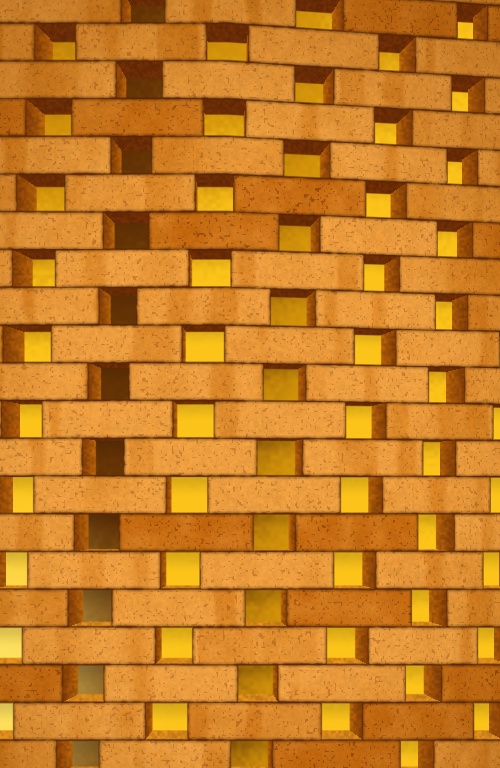
Reproduce this texture procedurally as a Shadertoy shader.

```glsl
// Openwork brick screen lit from behind: staggered courses with gaps that glow.
// One unit is one course. Each pixel finds its brick, then shades either the
// worn brick front or the gap, with side and underside faces in perspective.

float hash(vec2 p) {
    vec3 a = fract(vec3(p.xyx) * 0.1031);
    a += dot(a, a.yzx + 33.33);
    return fract((a.x + a.y) * a.z);
}

float noise(vec2 p) {
    vec2 i = floor(p), f = fract(p);
    f = f * f * (3.0 - 2.0 * f);
    return mix(mix(hash(i), hash(i + vec2(1, 0)), f.x),
               mix(hash(i + vec2(0, 1)), hash(i + vec2(1, 1)), f.x), f.y);
}

float roundBox(vec2 p, vec2 halfSize, float r) {
    vec2 q = abs(p) - halfSize + r;
    return length(max(q, 0.0)) + min(max(q.x, q.y), 0.0) - r;
}

// Fired clay front: q is brick space, id the brick, p the wall position
vec3 brickFront(vec2 q, vec2 id, vec2 p, float d) {
    float kind = hash(id + 71.3);
    vec2 s = q + id * vec2(7.3, 5.1) + 90.0;
    float blotch = noise(s * 2.3);
    float grain = noise(s * 13.0) * 0.6 + noise(s * 27.0) * 0.4;
    float vignette = smoothstep(0.45, 1.25, length((p - vec2(6.4, 11.5)) / vec2(9.5, 13.0)));

    // Vertical scorch bands, with some bricks burnt all over
    float band = smoothstep(0.57, 0.78, noise(vec2(s.x * 1.5, id.y * 3.7 + 60.0) + 0.15 * blotch));
    float burnt = smoothstep(0.74, 0.80, kind);
    float tone = 0.55 * vignette + 0.45 * band + 0.25 * (hash(id + 19.7) - 0.3);
    tone += 0.25 * (blotch - 0.5);
    vec3 col = mix(vec3(0.93, 0.62, 0.25), vec3(0.80, 0.45, 0.08), clamp(tone, 0.0, 1.0));
    col = mix(col, vec3(0.76, 0.40, 0.05), burnt * (0.6 + 0.4 * blotch));

    // Grain, dark pits and worn edges
    col *= 0.94 + 0.12 * grain;
    float pits = smoothstep(0.76, 0.90, noise(s * 17.0 + 40.0));
    col = mix(col, vec3(0.45, 0.20, 0.03), pits * (0.28 + 0.35 * burnt * blotch));
    col *= 1.0 - 0.22 * smoothstep(-0.09, 0.0, d);
    return col * (1.0 - 0.13 * vignette);
}

// Lit back wall seen through a gap; v runs 0 to 1 down the gap
vec3 backGlow(vec2 p, float row, float v) {
    float full = mix(0.5, 1.0, smoothstep(1.0, 13.0, p.y + 0.5 * p.x));
    float partial = smoothstep(2.6, 11.5, p.x) * 0.9 + 0.08 * smoothstep(8.0, 18.0, p.y);
    float glow = mod(row, 2.0) < 0.5 ? full : partial;
    glow += 0.12 * (v - 0.5) + 0.10 * (noise(p * 9.0) - 0.5);
    vec3 col = mix(vec3(0.38, 0.19, 0.02), vec3(0.82, 0.57, 0.04), smoothstep(0.0, 0.65, glow));
    col = mix(col, vec3(0.99, 0.77, 0.10), smoothstep(0.6, 1.0, glow));
    float flare = smoothstep(5.0, 0.0, length((p - vec2(0.0, 18.0)) * vec2(1.0, 0.8)));
    return mix(col, vec3(1.0, 0.93, 0.50), 0.7 * flare);
}

void mainImage(out vec4 fragColor, in vec2 fragCoord) {
    float px = 20.35 / iResolution.y;
    vec2 p = fragCoord * px;
    p.y = 20.35 - p.y;

    // Wall bends away on the right, and upper courses droop there
    vec2 w = p;
    w.x += 0.0415 * pow(max(p.x - 8.74, 0.0), 2.0);
    w.y -= 0.075 * max(p.x - 6.0, 0.0) * max(1.0 - p.y / 13.0, 0.0) + 0.61;

    // Half-bond courses, each drifting a little to the left going down
    float pitch = 4.64;
    float row = floor(w.y);
    float start = 3.76 - 0.092 * row + 0.5 * pitch * mod(row, 2.0);
    float column = floor((w.x - start) / pitch + 0.5);
    vec2 id = vec2(column, row);
    vec2 q = vec2(w.x - start - column * pitch, fract(w.y) - 0.5);
    q.x -= 0.14 * (hash(id + 33.1) - 0.5);
    vec2 tilted = q + vec2(0.0, q.x * 0.014 * (hash(id + 8.2) - 0.5));

    vec2 halfSize = vec2(1.74 + 0.06 * (hash(id + 52.6) - 0.5), 0.482);
    float rough = 0.025 * (noise(p * 7.0 + 20.0) - 0.5);
    float d = roundBox(tilted, halfSize, 0.05) + rough;

    // Gap: inner faces recede towards an eye point
    vec2 eye = vec2(5.9, 13.2);
    float sideWidth = max(0.11 * (eye.x - p.x) * sign(q.x), 0.001);
    float sideDepth = (abs(q.x) - halfSize.x) / sideWidth;
    float above = p.y < eye.y ? q.y + 0.5 : 0.5 - q.y;
    float capDepth = above / max(0.042 * abs(eye.y - p.y), 0.001);
    vec3 gap = backGlow(p, row, q.y + 0.5);
    gap *= 0.86 + 0.14 * smoothstep(-0.5, 0.1, q.y);
    vec3 sideFace = mix(vec3(0.50, 0.23, 0.02), vec3(0.70, 0.38, 0.04), clamp(sideDepth, 0.0, 1.0));
    vec3 capFace = p.y < eye.y ? vec3(0.41, 0.17, 0.02) : vec3(0.83, 0.52, 0.10);
    float grit = 0.88 + 0.24 * noise(p * 15.0);
    vec3 inner = (sideDepth < capDepth ? sideFace : capFace) * grit;
    float nearest = min((sideDepth - 1.0) * sideWidth,
                        (capDepth - 1.0) * max(0.042 * abs(eye.y - p.y), 0.001));
    gap = mix(inner, gap, smoothstep(-px, px, nearest));

    // Dark joints where courses touch
    float joint = 1.0 - smoothstep(0.0, 0.05, 0.5 - abs(q.y));
    joint = max(joint, 1.0 - smoothstep(0.0, 0.05, abs(q.x) - halfSize.x));
    gap = mix(gap, vec3(0.34, 0.14, 0.02), 0.8 * joint);

    vec3 col = mix(brickFront(q, id, p, d), gap, smoothstep(-px, px, d));
    fragColor = vec4(clamp(col, 0.0, 1.0), 1.0);
}
```
